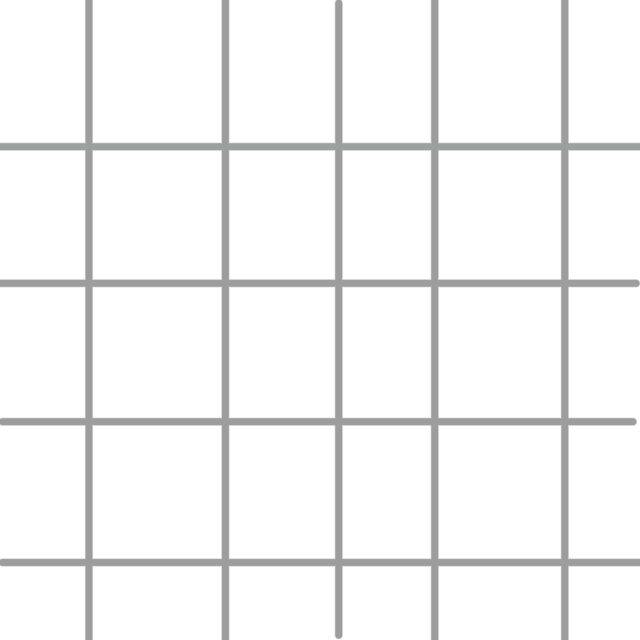
Reproduce this pattern procedurally as a Shadertoy shader.

```glsl
// Distance to a segment running along x from start to end
float segmentDistance(vec2 p, float start, float end) {
    return length(vec2(p.x - clamp(p.x, start, end), p.y));
}

void mainImage(out vec4 fragColor, in vec2 fragCoord) {
    vec2 uv = fragCoord / iResolution.xy;

    // Each bar: centre position, start and end along its length
    vec3 columns[5] = vec3[5](
        vec3(0.1390, -0.1, 1.1), vec3(0.3522, -0.1, 1.1),
        vec3(0.5293, 0.0075, 0.995), vec3(0.6793, -0.1, 1.1),
        vec3(0.8825, -0.1, 1.1));
    vec3 rows[4] = vec3[4](
        vec3(0.1211, 0.004, 1.1), vec3(0.3411, 0.004, 0.989),
        vec3(0.5573, -0.1, 0.994), vec3(0.7708, -0.1, 1.1));

    float columnDist = 1.0;
    for (int i = 0; i < 5; i++) {
        vec2 p = vec2(uv.y, uv.x - columns[i].x);
        columnDist = min(columnDist, segmentDistance(p, columns[i].y, columns[i].z));
    }
    float rowDist = 1.0;
    for (int i = 0; i < 4; i++) {
        vec2 p = vec2(uv.x, uv.y - rows[i].x);
        rowDist = min(rowDist, segmentDistance(p, rows[i].y, rows[i].z));
    }

    // Soft-edged bars, with the top row slightly cooler
    float pixel = 0.5 / iResolution.y;
    float soft = max(0.0016, pixel);
    float ink = 1.0 - smoothstep(0.0058 - soft, 0.0058 + soft, min(columnDist, rowDist));
    bool coolRow = rowDist < columnDist && uv.y > 0.66;
    vec3 grey = coolRow ? vec3(0.612, 0.628, 0.620) : vec3(0.620, 0.616, 0.618);

    fragColor = vec4(mix(vec3(1.0), grey, ink), 1.0);
}
```
